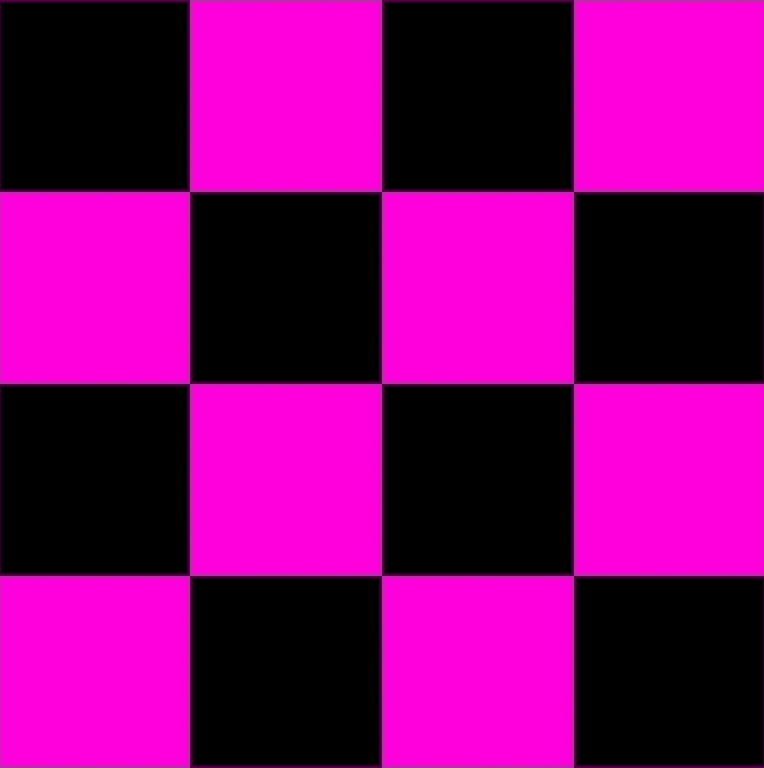
Give the GLSL for this pattern, as a WebGL 2 fragment shader.

```glsl
#version 300 es
precision highp float;
// Checkerboard of four by four magenta and black squares, centred on the canvas.
// The distance to the nearest square edge drives a thin soft seam: greyed purple
// on the magenta side, a fading dark magenta glow on the black side.
uniform vec2 u_resolution;
out vec4 outColor;

#define ROWS 4.0            // squares down the canvas
#define SEAM 0.0078125      // width of one seam step, in squares
#define WEAR 0.35           // unevenness of the seam tint
#define WEAR_SCALE 16.0     // wear patches per square
#define MAGENTA vec3(1.0, 0.0, 0.865)
#define MAGENTA_RIM vec3(0.85, 0.09, 0.75)
#define MAGENTA_SEAM vec3(0.69, 0.20, 0.62)
#define BLACK vec3(0.004, 0.0, 0.004)
#define BLACK_RIM vec3(0.18, 0.0, 0.14)
#define BLACK_SEAM vec3(0.34, 0.01, 0.28)

float hash(vec2 p) {
  p = fract(p * vec2(0.1031, 0.1137));
  p += dot(p, p.yx + 33.33);
  return fract((p.x + p.y) * p.x * 91.7);
}

float noise(vec2 p) {
  vec2 i = floor(p), f = fract(p);
  f = f * f * (3.0 - 2.0 * f);
  return mix(mix(hash(i), hash(i + vec2(1, 0)), f.x),
             mix(hash(i + vec2(0, 1)), hash(i + vec2(1, 1)), f.x), f.y);
}

// Blend from the seam through the rim to the flat fill, by depth in seam steps.
vec3 shadeSquare(vec3 seam, vec3 rim, vec3 fill, float depth) {
  vec3 edge = mix(seam, rim, smoothstep(0.5, 1.5, depth));
  return mix(edge, fill, smoothstep(1.5, 2.8, depth));
}

void main() {
  // Square units, measured from the canvas centre
  vec2 p = (gl_FragCoord.xy - 0.5 * u_resolution) / u_resolution.y * ROWS;
  float pixel = ROWS / u_resolution.y;

  // Distance to the nearest edge, and which colour the square has
  vec2 local = fract(p);
  vec2 toEdge = min(local, 1.0 - local);
  float inset = min(toEdge.x, toEdge.y);
  vec2 cell = floor(p);
  float side = mod(cell.x + cell.y, 2.0) < 0.5 ? 1.0 : -1.0;

  // Slightly uneven tint along the seams
  float depth = inset / SEAM;
  float wear = WEAR * noise(p * WEAR_SCALE + 40.0);
  vec3 seamTint = mix(MAGENTA_SEAM, MAGENTA_RIM, wear);
  vec3 bright = shadeSquare(seamTint, MAGENTA_RIM, MAGENTA, depth);
  vec3 dark = shadeSquare(BLACK_SEAM, BLACK_RIM, BLACK, depth);

  // Smooth the border between the two colours
  float coverage = clamp(0.5 + side * inset / pixel, 0.0, 1.0);
  outColor = vec4(mix(dark, bright, coverage), 1.0);
}
```
